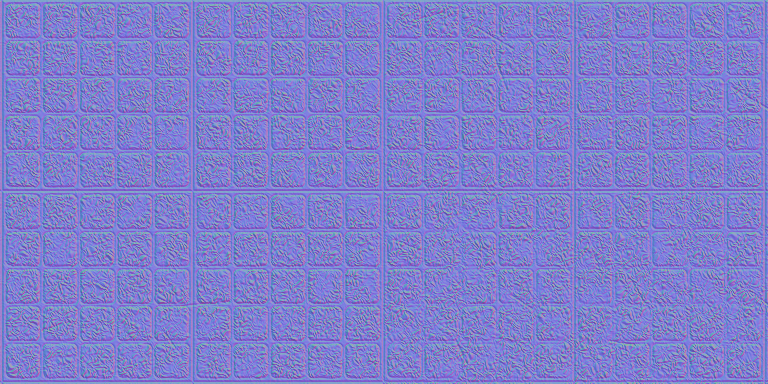
Reproduce this texture map procedurally as a Shadertoy shader.

```glsl
// Tangent-space normal map of cast paving: 4 x 2 slabs, each with 5 x 5 rounded
// pads of fine grit. A height field sums the outlined pads, joints, ridged
// gradient noise and scratches; its softened normal is encoded as colour.

#define SLABS vec2(4.027, 2.0105) // a sliver of the next slabs shows at the rim
#define SHIFT vec2(0.0105)
#define PADS 5.0
#define PITCH 0.195         // pad spacing, in slab widths
#define PAD_HALF 0.089
#define PAD_ROUND 0.026
#define PAD_HEIGHT 0.006
#define OUTLINE_DEPTH 0.008
#define GRIT_FREQ 56.0
#define GRIT_HEIGHT 0.035
#define SLOPE_STEP 0.004    // half width of the slope filter
#define SOFTEN vec3(0.47, 0.47, 0.76) // normal shortened by unresolved grain

vec2 hash2(vec2 p) {
    vec3 q = fract(p.xyx * vec3(0.1031, 0.1030, 0.0973));
    q += dot(q, q.yzx + 33.33);
    return fract((q.xx + q.yz) * q.zy);
}

float corner(vec2 cell, vec2 offset) {
    float angle = 6.2832 * hash2(cell).x;
    return dot(vec2(cos(angle), sin(angle)), offset);
}

float gradientNoise(vec2 p) {
    vec2 i = floor(p), f = fract(p), e = vec2(1.0, 0.0);
    vec2 w = f * f * f * (f * (f * 6.0 - 15.0) + 10.0);
    return mix(mix(corner(i, f), corner(i + e, f - e), w.x),
               mix(corner(i + e.yx, f - e.yx), corner(i + 1.0, f - 1.0), w.x), w.y);
}

float roundBox(vec2 p, float halfSize, float radius) {
    vec2 q = abs(p) - halfSize + radius;
    return length(max(q, 0.0)) + min(max(q.x, q.y), 0.0) - radius;
}

// Worm-like creases: folded noise over a bent domain, plus fine grain
float grit(vec2 p) {
    vec2 bend = vec2(gradientNoise(p * 22.0 + 3.7), gradientNoise(p * 22.0 + 51.3));
    vec2 q = p + bend * 0.026;
    float n = gradientNoise(q * GRIT_FREQ + 17.0);
    float crease = sqrt(n * n + 0.003) - 0.22;
    float grain = gradientNoise(q * GRIT_FREQ * 1.4 + 80.0);
    return GRIT_HEIGHT * (crease + 0.2 * grain);
}

// Short straight cuts with random place, length and direction
float scratches(vec2 p) {
    float depth = 0.0;
    for (int i = 0; i < 18; i++) {
        vec2 seed = vec2(float(i) + 1.0, 7.0);
        vec2 a = hash2(seed) * SLABS;
        vec2 r = hash2(seed + 40.0);
        float angle = mix(-1.3, 0.4, r.x);
        vec2 along = vec2(cos(angle), sin(angle)) * mix(0.08, 0.25, r.y);
        vec2 d = p - a;
        float t = clamp(dot(d, along) / dot(along, along), 0.0, 1.0);
        depth = max(depth, 1.0 - smoothstep(0.001, 0.009, length(d - along * t)));
    }
    return depth;
}

float height(vec2 p) {
    vec2 slab = floor(p);
    vec2 local = fract(p) - 0.5;

    // Heavier wear toward the lower right slabs, broken into patches
    float wear = smoothstep(1.2, 2.0, slab.x) * mix(0.85, 0.25, min(slab.y, 1.0));
    float patches = smoothstep(-0.35, 0.0, gradientNoise(p * 8.0 + 9.0));
    float worn = wear * smoothstep(-0.25, 0.15, gradientNoise(p * 4.0 + 31.0));

    // Pad grid: a low step inside a fine groove
    float reach = 0.5 * (PADS - 1.0);
    vec2 cell = clamp(floor(local / PITCH + 0.5), -reach, reach);
    float wobble = 0.005 * gradientNoise(p * 14.0);
    float d = roundBox(local - cell * PITCH, PAD_HALF, PAD_ROUND) + wobble;
    float pad = 1.0 - smoothstep(-0.006, 0.005, d);
    float outline = exp(-d * d / 0.000036);
    float relief = PAD_HEIGHT * pad - OUTLINE_DEPTH * outline;

    // Joint between slabs
    vec2 edge = 0.5 - abs(local);
    float joint = 1.0 - smoothstep(0.001, 0.009, min(edge.x, edge.y) + wobble * 0.5);

    float cover = mix(0.22, 1.0, max(pad, worn)) * mix(0.5, 1.0, patches);
    cover *= 1.0 - 0.6 * joint;
    return relief * (1.0 - 0.75 * worn) - 0.009 * joint
         + grit(p) * cover - 0.008 * scratches(p);
}

void mainImage(out vec4 fragColor, in vec2 fragCoord) {
    vec2 p = fragCoord / iResolution.xy * SLABS - SHIFT;
    vec2 e = vec2(SLOPE_STEP, 0.0);
    vec2 slope = vec2(height(p + e) - height(p - e),
                      height(p + e.yx) - height(p - e.yx)) / (2.0 * SLOPE_STEP);
    vec3 normal = normalize(vec3(-slope, 1.0));
    fragColor = vec4(0.5 + 0.5 * normal * SOFTEN, 1.0);
}
```
